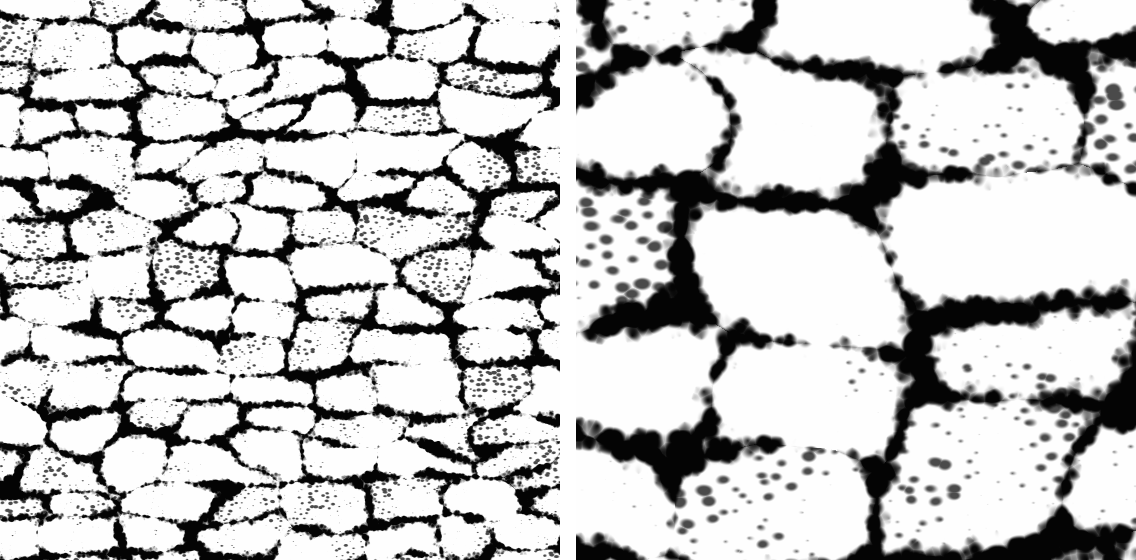
Left: the whole. Right: its middle third, enlarged.
A WebGL 2 fragment shader for this texture:

```glsl
#version 300 es
precision highp float;
// Dry stone wall in stark black and white: rows of blocky rounded stones, dark joints.
// Stones are cells of a rounded-box Voronoi diagram; a smooth minimum over the
// bisector distances opens dark pockets at corners, cellular noise roughens them.

#define GRID vec2(7.2, 14.6)     // stones across and rows up
#define JITTER vec2(0.75, 0.6)   // scatter of stone centres
#define SIZE_RANGE vec2(0.72, 1.3) // smallest and largest relative stone size
#define JOINT 0.0026             // mean half width of a joint
#define JOINT_VARY 0.0085        // slow change of joint width
#define CORNER 0.0058            // corner rounding
#define ROUGH 0.0095             // raggedness of the stone edges
#define SOFT 0.0030              // half width of the tonal ramp
#define FLECK_GRID vec2(72.0, 105.0) // density of surface flecks
#define FLECK_DEPTH 0.72         // darkness of the flecks
#define INK 0.015
#define PAPER 0.995

uniform vec2 u_resolution;
out vec4 fragColor;

vec2 hash2(vec2 p) {
    vec3 h = fract(p.xyx * vec3(0.1031, 0.1030, 0.0973));
    h += dot(h, h.yzx + 33.33);
    return fract((h.xx + h.yz) * h.zy);
}

// Layered sines, roughly -1 to 1
float ripple(vec2 p) {
    float sum = 0.0;
    for (int i = 0; i < 4; i++) {
        p = mat2(0.8, 0.6, -0.6, 0.8) * p * 1.3 + 1.7;
        sum += sin(p.x + 1.4 * sin(p.y));
    }
    return sum * 0.3;
}

// Distance to the nearest scattered point
float cellular(vec2 p) {
    vec2 base = floor(p);
    float nearest = 4.0;
    for (int y = -1; y <= 1; y++)
        for (int x = -1; x <= 1; x++) {
            vec2 id = base + vec2(x, y);
            vec2 r = id + hash2(id + 100.0) - p;
            nearest = min(nearest, dot(r, r));
        }
    return sqrt(nearest);
}

// Rounded-box norm around one stone (x) and its canvas gradient (yz)
vec3 stoneField(vec2 q, vec2 id, float rowShift) {
    vec2 centre = id + 0.5 + (hash2(id + 40.0) - 0.5) * JITTER;
    centre.x += rowShift;
    vec2 halfSize = mix(SIZE_RANGE.xx, SIZE_RANGE.yy, hash2(id + 71.0));
    vec2 r = (q - centre) / halfSize;
    vec2 a = abs(r);
    float f = pow(dot(a * a, a) + 1e-6, 1.0 / 3.0);
    return vec3(f, r * a / (f * f) * GRID / halfSize);
}

// Rounded distance to the joints (x) and a random value per stone (y)
vec2 stones(vec2 q) {
    vec3 fields[25];
    vec3 own = vec3(9.0);
    int ownIndex = 0;
    float weathering = 0.0;
    for (int i = 0; i < 25; i++) {
        float row = floor(q.y) + float(i / 5 - 2);
        float rowShift = hash2(vec2(row + 60.0, 17.0)).x;
        vec2 id = vec2(floor(q.x - rowShift) + float(i % 5 - 2), row);
        fields[i] = stoneField(q, id, rowShift);
        if (fields[i].x < own.x) {
            own = fields[i];
            ownIndex = i;
            weathering = hash2(id + 23.0).x;
        }
    }
    float sum = 1e-9;
    for (int i = 0; i < 25; i++) {
        if (i == ownIndex) continue;
        vec3 gap = fields[i] - own;
        sum += exp(-gap.x / max(length(gap.yz), 6.0) / CORNER);
    }
    return vec2(-log(sum) * CORNER, weathering);
}

void main() {
    vec2 uv = gl_FragCoord.xy / u_resolution;

    // Bent courses and wavy stone outlines
    vec2 bend = vec2(ripple(uv * 9.0), ripple(uv.yx * 7.0 + 5.0));
    vec2 wave = vec2(ripple(uv * 42.0 + 3.0), ripple(uv.yx * 42.0));
    vec2 wall = stones((uv + 0.012 * bend + 0.0022 * wave) * GRID + 20.0);

    // Joints of uneven width with ragged edges
    float grain = cellular(uv * 62.0) + 0.6 * cellular(uv * 125.0 + 9.0) - 0.8;
    float width = JOINT + JOINT_VARY * ripple(uv * 17.0 + 2.0);
    float tone = smoothstep(-SOFT, SOFT, wall.x - width + ROUGH * grain);

    // Flecks on the weathered stones
    float worn = smoothstep(0.35, 1.25, wall.y + 0.6 * ripple(uv * 24.0 + 8.0));
    float radius = 0.42 * worn - 0.14 + 0.12 * ripple(uv * 95.0);
    float fleck = cellular(uv * FLECK_GRID + 31.0) - radius;
    tone *= 1.0 - FLECK_DEPTH * (1.0 - smoothstep(-0.12, 0.14, fleck)) * smoothstep(0.0, 0.2, worn);

    fragColor = vec4(vec3(mix(INK, PAPER, tone)), 1.0);
}
```
